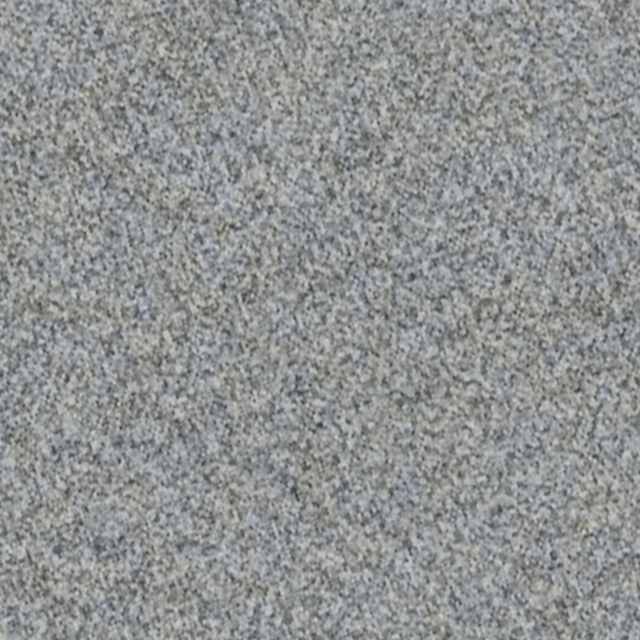
Write a Shadertoy shader that draws this texture.

```glsl
// Fine grey granular surface, like brushed stone or felt.
// Two tilted, stretched layers of value noise form the short grains;
// slower noise adds faint mottling and a drift between cool and warm grey.

const vec3 MEAN_GREY = vec3(0.567, 0.577, 0.577);
const vec3 COOL_SHIFT = vec3(-0.014, -0.002, 0.016);
const float CONTRAST = 0.087;    // standard deviation of the brightness
const float NOISE_SPREAD = 0.2145; // standard deviation of one noise layer

float hash(vec2 cell) {
    return fract(sin(dot(cell, vec2(127.1, 311.7))) * 43758.5453);
}

float valueNoise(vec2 p) {
    vec2 cell = floor(p);
    vec2 f = fract(p);
    vec2 w = f * f * (3.0 - 2.0 * f);
    float low = mix(hash(cell), hash(cell + vec2(1.0, 0.0)), w.x);
    float high = mix(hash(cell + vec2(0.0, 1.0)), hash(cell + vec2(1.0, 1.0)), w.x);
    return mix(low, high, w.y);
}

// Noise with zero mean and unit deviation on a turned, stretched lattice
float layer(vec2 p, float angle, vec2 frequency, float seed) {
    float c = cos(angle);
    float s = sin(angle);
    vec2 turned = vec2(c * p.x + s * p.y, c * p.y - s * p.x);
    return (valueNoise(turned * frequency + seed) - 0.5) / NOISE_SPREAD;
}

// Short grains leaning to the upper left, broken up by a crossing layer
float grains(vec2 p) {
    float leaning = layer(p, 0.36, vec2(200.0, 142.0), 17.3);
    float crossing = layer(p, -0.42, vec2(215.0, 175.0), 61.8);
    return 0.80 * leaning + 0.60 * crossing;
}

void mainImage(out vec4 fragColor, in vec2 fragCoord) {
    vec2 uv = fragCoord / iResolution.y;

    // Brightness: grains plus mottling, with a longer dark tail
    float mottling = layer(uv, 0.7, vec2(22.0, 17.0), 33.1);
    float tone = 0.99 * grains(uv) + 0.12 * mottling;
    tone -= 0.07 * (tone * tone - 1.0);

    // Slight colour drift, partly broad and partly grain-sized
    float coolness = 0.45 * layer(uv, 0.5, vec2(30.0, 24.0), 91.7)
                   + 0.35 * layer(uv, 0.2, vec2(95.0, 80.0), 45.2);

    vec3 colour = MEAN_GREY + CONTRAST * tone + COOL_SHIFT * coolness;
    fragColor = vec4(clamp(colour, 0.0, 1.0), 1.0);
}
```
